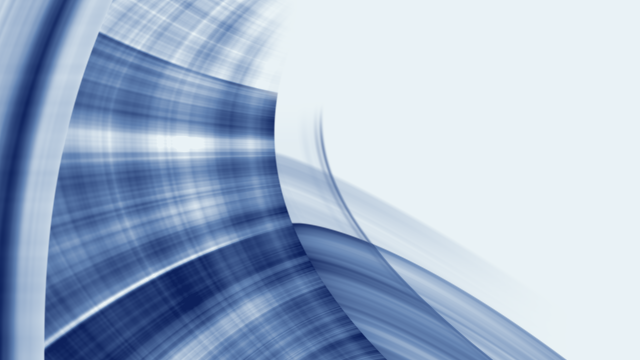
A WebGL 1 fragment shader for this background:

```glsl
precision highp float;
// Sweeping blue ribbons on a pale ground: a left band, a striped wall and two thin fans.
// Each sheet is bounded by a curve, and stretched noise along its own curved
// coordinates gives the fine streaks; a tone ramp from navy to pale colours them.
uniform vec2 u_resolution;

float hash(vec2 p) {
  return fract(sin(dot(p, vec2(127.1, 311.7))) * 43758.5453);
}

float noise(vec2 p) {
  vec2 i = floor(p), f = fract(p);
  f = f * f * (3.0 - 2.0 * f);
  return mix(mix(hash(i), hash(i + vec2(1, 0)), f.x),
             mix(hash(i + vec2(0, 1)), hash(i + vec2(1, 1)), f.x), f.y);
}

// Streaks, centred on zero: coarse across, nearly constant along
float streaks(float across, float along) {
  float sum = 0.0, freq = 13.0, amp = 0.5;
  for (int i = 0; i < 4; i++) {
    sum += amp * (noise(vec2(along * 1.5 + freq, across * freq)) - 0.5);
    freq *= 1.95;
    amp *= 0.78;
  }
  return sum;
}

float bump(float x, float centre, float width) {
  float t = (x - centre) / width;
  return exp(-t * t);
}

vec3 ramp(float tone) {
  vec3 navy = vec3(0.05, 0.13, 0.36);
  vec3 blue = vec3(0.38, 0.51, 0.70);
  vec3 pale = vec3(0.915, 0.95, 0.963);
  float t = clamp(tone, 0.0, 1.0) * 2.0;
  return t < 1.0 ? mix(navy, blue, t) : mix(blue, pale, t - 1.0);
}

void main() {
  vec2 p = gl_FragCoord.xy / u_resolution.y;
  float aa = 1.2 / u_resolution.y;
  vec3 color = ramp(1.0);

  // Signed distances, positive on the left of each upright curve
  float q = 0.63 - p.y;
  float wallD = 0.762 + 0.79 * q * q - p.x;
  float r = 0.66 - p.y;
  float veilD = 0.897 + (1.35 - 0.4 * r) * r * r - p.x;
  float bandD = 0.123 + 0.19 * pow(p.y, 2.4) - p.x;
  float insideVeil = smoothstep(-aa, aa, veilD);
  float veilFade = 1.0 - smoothstep(0.58, 0.72, p.y);

  // Faint upper fan, strongest beside the wall
  float faintD = 0.578 - 0.571 * pow(max(p.x - 0.764, 0.0), 1.22) - p.y;
  float faint = smoothstep(-aa, 0.012, faintD) * exp(-max(faintD, 0.0) * 3.5);
  faint *= mix(0.22 * (1.0 - smoothstep(0.9, 1.6, p.x)), 0.34, insideVeil);
  faint *= 1.0 + 1.5 * streaks(faintD * 1.6, p.x);
  color = mix(color, ramp(0.45), clamp(faint, 0.0, 1.0));

  // Translucent veil and its fine upright threads
  float threads = 0.05 + 0.25 * max(streaks(veilD * 1.5, p.y), 0.0);
  color = mix(color, ramp(0.5), insideVeil * veilFade * threads);

  // Lower fan under a dark rim
  float fanD = 0.38 - 0.585 * pow(max(p.x - 0.83, 0.0), 1.46) - p.y;
  float fanTone = mix(0.66, 0.42, insideVeil) + 0.55 * streaks(fanD * 1.5, p.x);
  fanTone += 0.25 * smoothstep(0.15, 0.4, fanD);
  fanTone -= 0.4 * exp(-max(fanD, 0.0) / 0.012) * (1.0 - 0.6 * smoothstep(0.9, 1.3, p.x));
  fanTone -= 0.2 * exp(-max(-wallD, 0.0) / 0.06);
  color = mix(color, ramp(fanTone), smoothstep(-aa, aa, fanD) * 0.94);

  // Blue edge lines of the veil
  float rim = 0.65 * bump(veilD, 0.006, 0.005) + 0.3 * bump(veilD, 0.02, 0.007);
  color = mix(color, ramp(0.36), rim * veilFade);

  // Wall: "lane" is the height at which a converging streak meets the left side
  float s = (p.x - 0.13) / 0.66;
  float ease = s * (1.5 - 0.5 * s);
  float lane = (p.y - 0.354 * ease) / (1.0 - 0.61 * ease);
  float lift = max(p.y - 0.65, 0.0);
  float arc = wallD + 0.8 * lift * lift;
  float along = streaks(lane, p.x);
  float upright = streaks(arc * 1.2, p.y);

  float tone = 0.41 + 0.08 * smoothstep(0.15, 0.5, lane);
  tone += 0.42 * bump(lane, 0.63, 0.055) - 0.17 * bump(lane, 0.76, 0.055);
  float underTone = mix(0.05, 0.62, smoothstep(0.1, 0.45, -lane));
  underTone = mix(underTone, 0.38, 0.8 * smoothstep(0.65, 1.0, s));
  tone = mix(underTone, tone, smoothstep(0.03, 0.042, lane));
  tone += 0.14 * bump(arc, 0.27, 0.09) * smoothstep(-0.1, 0.2, abs(lane));
  tone += 0.5 * along * smoothstep(-0.15, 0.15, abs(lane + 0.05)) + 0.32 * upright;
  tone += 0.55 * bump(lane, 0.047, 0.014) * (1.0 - smoothstep(0.45, 1.0, s));
  tone -= 0.3 * exp(-max(wallD, 0.0) / 0.035);
  tone -= 0.16 * bump(lane, 0.98, 0.012);

  // Bright overhang above the wall, crossed by arcs and dissolving to the right
  float over = smoothstep(0.98, 0.995, lane);
  float overTone = 0.87 + 0.35 * along + 0.5 * upright - 0.28 * bump(arc, 0.26, 0.055);
  tone = mix(tone, overTone, over);
  float dissolve = smoothstep(0.62, 0.83, p.x) * smoothstep(0.9, 1.0, lane);
  float wallMask = smoothstep(-aa, aa, wallD) * (1.0 - dissolve);
  color = mix(color, ramp(tone), wallMask);

  // Left band: pale border, one deep blue core and soft streaks
  float bandTone = 0.82 - 0.48 * bump(bandD, 0.125, 0.045);
  bandTone -= 0.2 * smoothstep(0.07, 0.16, bandD);
  bandTone += 0.12 * smoothstep(0.18, 0.3, bandD);
  bandTone += 0.4 * streaks(bandD * 1.1, p.y) * smoothstep(0.0, 0.09, bandD);
  bandTone += 0.1 * streaks(p.y * 0.7, p.x) + 0.08 * exp(-max(bandD, 0.0) / 0.008);
  color = mix(color, ramp(bandTone), smoothstep(-aa, aa, bandD));

  gl_FragColor = vec4(color, 1.0);
}
```
